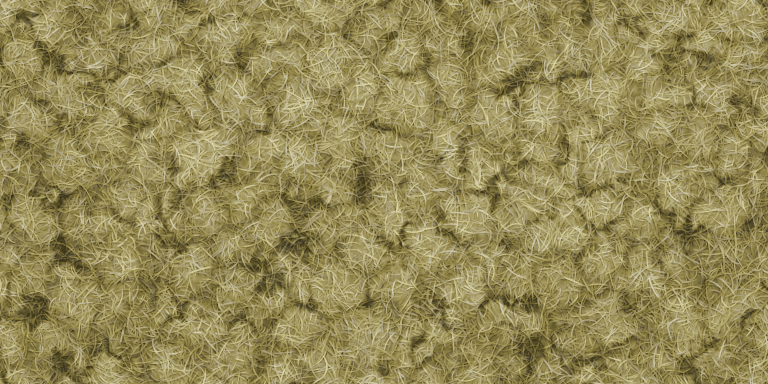
Reproduce this texture procedurally as a Shadertoy shader.

```glsl
// Woolly straw-coloured pile: ragged soft tufts covered in fine curved fibres.
// Jittered cells shape the tufts; layers of random bent strands are painted
// from deep to high, then the summed shade is mapped to a colour ramp.
#define LAYERS 22
#define STRAND_CELL 0.05
#define STRAND_WIDTH 0.0016
#define STRAND_CONTRAST 0.54
#define TUFT_SIZE 0.125
#define TUFT_RELIEF 0.25
#define GAP_DEPTH 0.26
#define BRIGHTNESS 0.665
#define DEEP_COLOUR vec3(0.25, 0.22, 0.10)
#define STRAW_COLOUR vec3(0.57, 0.515, 0.28)
#define PALE_COLOUR vec3(0.80, 0.77, 0.60)

float hash(vec2 p) {
    return fract(sin(dot(p, vec2(127.1, 311.7))) * 43758.545);
}

vec2 hash2(vec2 p) {
    return vec2(hash(p), hash(p + 53.7));
}

float noise(vec2 p) {
    vec2 i = floor(p), f = fract(p);
    f = f * f * (3.0 - 2.0 * f);
    return mix(mix(hash(i), hash(i + vec2(1, 0)), f.x),
               mix(hash(i + vec2(0, 1)), hash(i + vec2(1, 1)), f.x), f.y);
}

vec2 wander(vec2 p) {
    return vec2(noise(p), noise(p + 40.0)) - 0.5;
}

// x: lit height of the tuft, y: darkness of the hole beside it
vec2 tufts(vec2 p) {
    vec2 ragged = 0.07 * wander(p * 13.0) + 0.05 * wander(p * 34.0) + 0.02 * wander(p * 90.0);
    vec2 g = mat2(0.8, 0.6, -0.6, 0.8) * (p + ragged) / TUFT_SIZE;
    vec2 cell = floor(g), toNearest = vec2(0.0);
    float nearest = 9.0, second = 9.0;
    for (int k = 0; k < 9; k++) {
        vec2 id = cell + vec2(k % 3 - 1, k / 3 - 1);
        vec2 offset = g - id - 0.1 - 0.8 * hash2(id);
        float d = length(offset);
        if (d < nearest) {
            second = nearest;
            nearest = d;
            toNearest = offset;
        } else {
            second = min(second, d);
        }
    }
    float border = second - nearest;
    float dome = smoothstep(-0.1, 0.6, border) - 0.35 * nearest;
    float lit = dome + 0.35 * dot(toNearest, vec2(0.2, 0.95));
    float hole = 1.0 - smoothstep(0.0, 0.4, border);
    hole *= smoothstep(0.5, 0.85, noise(p * 19.0 + 7.0));
    return vec2(lit, hole);
}

// Shade 0..1 to colour, with grey tint for weathered strands
vec3 ramp(float shade, float grey) {
    vec3 c = mix(DEEP_COLOUR, STRAW_COLOUR, clamp(shade * 2.0, 0.0, 1.0));
    c = mix(c, PALE_COLOUR, clamp(shade * 2.0 - 1.0, 0.0, 1.2));
    return c + vec3(-0.01 * grey, 0.0, 0.10 * grey - 0.025);
}

void mainImage(out vec4 fragColor, in vec2 fragCoord) {
    vec2 p = fragCoord / iResolution.y;
    float pixel = 1.0 / iResolution.y;
    vec2 tuft = tufts(p);

    // Soft underlying wool
    float shade = BRIGHTNESS - 0.15 + 0.25 * (noise(p * 95.0) - 0.5);
    float grey = 0.3;

    // Strands, deep to high
    for (int i = 0; i < LAYERS; i++) {
        float rise = float(i) / float(LAYERS - 1);
        vec2 shift = 10.0 * hash2(vec2(i, 7));
        vec2 g = p / STRAND_CELL + shift;
        vec2 cell = floor(g);
        for (int k = 0; k < 9; k++) {
            vec2 id = cell + vec2(k % 3 - 1, k / 3 - 1);
            vec2 seed = id + 37.0 * float(i);
            vec2 place = hash2(seed), form = hash2(seed + 91.7);
            vec2 centre = id + place;
            float tone = fract(place.x * 17.0 + form.y * 5.0);
            float bend = fract(place.y * 13.0 + form.x * 7.0) - 0.5;

            // Neighbouring strands lean the same way
            float flow = noise((centre - shift) * STRAND_CELL * 9.0);
            float angle = 12.566 * flow + 2.6 * (form.x - 0.5);
            float c = cos(angle), s = sin(angle);
            vec2 q = mat2(c, -s, s, c) * (g - centre) * STRAND_CELL;
            float reach = mix(0.014, 0.043, form.y);
            float along = q.x / reach;
            float across = q.y - 0.9 * bend * reach * along * along;
            float taper = 1.0 - smoothstep(0.5, 1.0, abs(along));

            // Shadow thrown below, then the strand itself
            float width = STRAND_WIDTH * mix(0.75, 1.25, place.x);
            float below = across + 2.0 * width * (c < 0.0 ? -1.0 : 1.0);
            float shadow = 1.0 - smoothstep(0.0, 2.5 * width, abs(below));
            shade -= 0.09 * shadow * taper;
            float cover = clamp((width - abs(across)) / pixel + 0.5, 0.0, 1.0);
            cover *= taper * (1.0 - 0.4 * tuft.y * rise) * 0.85;
            float strand = BRIGHTNESS + 0.16 * (rise - 0.5) + STRAND_CONTRAST * (tone - 0.45);
            shade = mix(shade, strand, cover);
            grey = mix(grey, smoothstep(0.35, 0.9, form.x), cover);
        }
    }

    // Tuft relief, holes and slow drift of tone
    shade += TUFT_RELIEF * (tuft.x - 0.28) - GAP_DEPTH * tuft.y;
    shade += 0.14 * (noise(p * 5.0 + 3.0) - 0.5);
    fragColor = vec4(ramp(clamp(shade, 0.0, 1.1), grey), 1.0);
}
```
